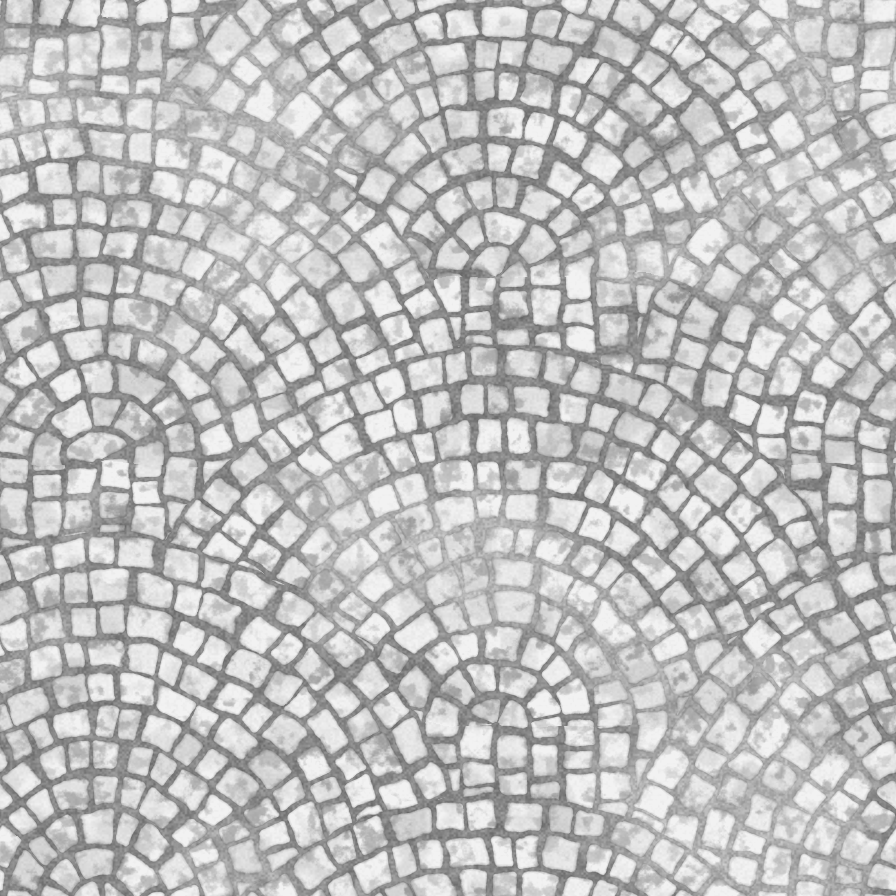
Write a WebGL 1 fragment shader that draws this texture.

```glsl
precision highp float;
// Pale worn cobblestones laid in overlapping fans of concentric arcs.
uniform vec2 u_resolution;

float hash(vec2 p) {
  return fract(sin(dot(p, vec2(127.1, 311.7))) * 43758.5453);
}

// Value noise with n cells across, wrapping at the canvas edges
float noise(vec2 uv, float n) {
  vec2 p = uv * n, i = floor(p), f = fract(p);
  f = f * f * (3.0 - 2.0 * f);
  vec2 a = mod(i, n), b = mod(i + 1.0, n);
  return mix(mix(hash(a), hash(vec2(b.x, a.y)), f.x),
             mix(hash(vec2(a.x, b.y)), hash(b), f.x), f.y);
}

float fbm(vec2 uv, float n) {
  float sum = 0.0, amp = 0.5;
  for (int i = 0; i < 4; i++) {
    sum += amp * noise(uv + 0.37 * float(i), n);
    n *= 2.0;
    amp *= 0.5;
  }
  return sum / 0.9375;
}

float roundedBox(vec2 p, vec2 halfSize, float radius) {
  vec2 q = abs(p) - halfSize + radius;
  return length(max(q, 0.0)) + min(max(q.x, q.y), 0.0) - radius;
}

void main() {
  vec2 uv = gl_FragCoord.xy / u_resolution.y;
  float px = 1.0 / u_resolution.y;
  const float pitch = 0.0382;
  const float fanRadius = 11.0 * pitch;

  // Hand-laid wobble of the courses
  vec2 p = uv;
  p += 0.012 * (vec2(noise(uv, 9.0), noise(uv + 0.31, 9.0)) - 0.5);
  p += 0.006 * (vec2(noise(uv, 42.0), noise(uv + 0.57, 42.0)) - 0.5);

  // Lower fans cover higher ones; each runs straight down below its centre
  vec2 q = vec2(0.0);
  float r = 0.0, seam = 1.0, fan = 0.0;
  for (int k = 0; k < 7; k++) {
    float side = mod(float(k), 2.0);
    vec2 centre = vec2(mix(0.555, 0.11, side),
                       1.19 - 0.5 * floor(float(k) * 0.5) - 0.21 * side);
    vec2 local = vec2(fract(p.x - centre.x + 0.5) - 0.5, p.y - centre.y);
    float dist = length(vec2(local.x, max(local.y, 0.0)));
    if (dist < fanRadius) {
      q = local;
      r = dist;
      fan = mod(float(k), 4.0);
      seam = 1.0;
    } else {
      seam = min(seam, dist - fanRadius);
    }
  }

  // Position along the arc, then the stone cell
  float ring = floor(r / pitch);
  float midRadius = (ring + 0.5) * pitch;
  float facing = q.x < 0.0 ? -1.0 : 1.0;
  float along = q.y > 0.0 ? atan(q.x, q.y) * midRadius
                          : facing * (1.5708 * midRadius - q.y);
  vec2 course = vec2(ring + 17.0 * fan, 3.7 + fan);
  float stoneLength = pitch * mix(0.86, 1.14, hash(course));
  float u = along / stoneLength + hash(course + 5.3);
  u += 0.16 * sin(u * 2.1 + 6.28 * hash(course + 8.1));
  vec2 id = vec2(floor(u) + 31.0 * fan, ring + 13.0 * fan + 0.5 * facing * step(q.y, 0.0));
  vec2 cell = vec2((fract(u) - 0.5) * stoneLength, r - midRadius);

  // Uneven block: shifted, turned, skewed and chipped
  cell += 0.003 * (vec2(hash(id + 1.7), hash(id + 2.9)) - 0.5);
  float turn = 0.18 * (hash(id + 4.3) - 0.5);
  cell = mat2(cos(turn), sin(turn), -sin(turn), cos(turn)) * cell;
  cell.x *= 1.0 + 7.0 * (hash(id + 6.1) - 0.5) * cell.y;
  vec2 halfSize = 0.5 * vec2(stoneLength, pitch) - 0.0021
                - 0.0024 * vec2(hash(id + 7.7), hash(id + 9.2));
  float d = roundedBox(cell, halfSize, 0.0045);
  d = max(d, 0.0024 - seam);
  d += 0.0036 * (fbm(uv, 110.0) - 0.5);

  // Stone face: pale, with grey blotches and fine grain
  float grain = noise(uv, 400.0) - 0.5;
  float blotch = smoothstep(0.46, 0.72, fbm(uv + 0.13, 75.0));
  float stone = 0.955 - 0.07 * pow(hash(id + 3.1), 2.0);
  stone -= blotch * mix(0.08, 0.24, hash(id + 8.8));
  stone -= 0.07 * smoothstep(0.45, 0.65, fbm(uv + 0.71, 24.0));
  stone += 0.05 * grain;
  stone -= 0.1 * smoothstep(-0.0035, 0.0, d);

  // Joints: dark gaps, filled here and there with pale sand
  float sand = smoothstep(0.42, 0.72, fbm(uv + 0.43, 6.0));
  float joint = mix(0.53, 0.7, sand) + 0.18 * (fbm(uv + 0.22, 90.0) - 0.5);
  joint += 0.14 * grain;
  joint -= 0.05 * (1.0 - smoothstep(0.0, 0.002, d));

  float shade = mix(stone, joint, smoothstep(-px, px, d));
  gl_FragColor = vec4(vec3(clamp(shade, 0.4, 0.95)), 1.0);
}
```
